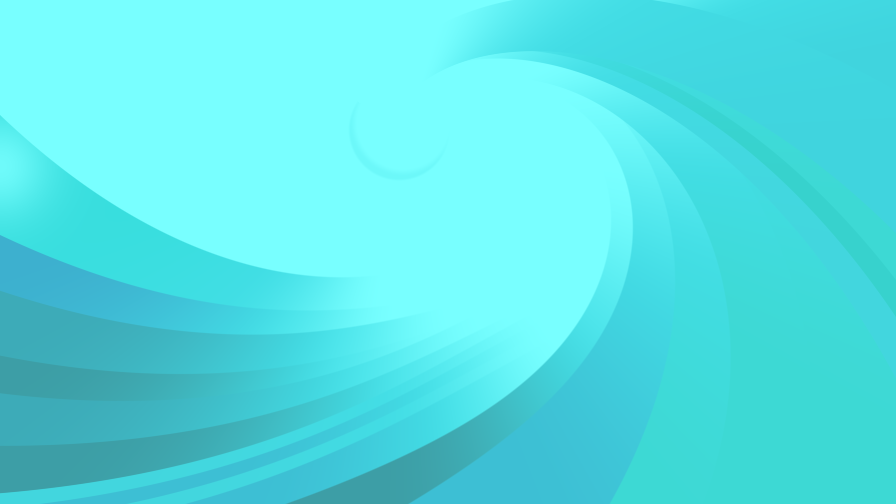
This background is drawn by a Shadertoy shader. Its source:

```glsl
// A bright cyan vortex whose blue and teal ribbons sweep out to the canvas edges.
// Each ribbon starts at a spiral, log(radius) = cubic(angle), and is painted
// over the ones inside it; its colour fades to light along the angle.

const vec2 CENTER = vec2(0.799, 0.718);    // vortex eye, in canvas heights
const vec3 LIGHT = vec3(0.47, 1.0, 1.0);
const vec3 AQUA = vec3(0.26, 0.87, 0.90);
const vec3 TEAL = vec3(0.24, 0.62, 0.65);
const vec3 SLATE = vec3(0.24, 0.67, 0.72);
const vec3 BLUE = vec3(0.24, 0.69, 0.81);
const vec3 SKY = vec3(0.24, 0.75, 0.83);
const vec3 SEA = vec3(0.24, 0.85, 0.83);
const vec3 PALE = vec3(0.26, 0.84, 0.87);
const vec3 HAZE = vec3(0.25, 0.83, 0.87);

const vec4 LEFT_EDGE = vec4(-0.291, -1.073, 0.502, 0.0);  // twin pale ribbons
const vec4 RIGHT_EDGE = vec4(-0.41, 1.28, 0.10, 0.0);     // upper right streaks
const vec2 EYE_RING = vec2(0.792, 0.742);
const float EYE_RADIUS = 0.098;
const vec2 GLOW = vec2(0.0, 0.67);

// Moves a spiral outward by a step in log radius
vec4 shifted(vec4 edge, float amount) {
    return edge + vec4(amount, 0.0, 0.0, 0.0);
}

// Paints all that lies outside a spiral; span = angles of light and deep ends
void ribbon(inout vec3 color, vec2 polar, vec4 edge, vec3 deep, vec2 span) {
    float t = polar.y;
    float spiral = edge.x + t * (edge.y + t * (edge.z + t * edge.w));
    float dist = (log(polar.x) - spiral) * polar.x * 0.75;
    float cover = smoothstep(-0.8, 0.8, dist * iResolution.y);
    float fade = clamp((t - span.x) / (span.y - span.x), 0.0, 1.0);
    vec3 tint = mix(LIGHT, AQUA, smoothstep(0.0, 0.6, fade));
    tint = mix(tint, deep, smoothstep(0.4, 1.0, fade));
    color = mix(color, tint, cover);
}

// Faint crescent curled around the eye
float crescent(vec2 p) {
    float outer = length(p - EYE_RING) - EYE_RADIUS;
    float inner = length(p - EYE_RING - vec2(0.008, 0.014)) - EYE_RADIUS;
    return smoothstep(0.004, -0.002, outer) * smoothstep(-0.008, 0.008, inner);
}

void mainImage(out vec4 fragColor, in vec2 fragCoord) {
    vec2 p = fragCoord / iResolution.y;

    // Clockwise angle, with its seam in the plain upper left
    vec2 offset = (p - CENTER) * vec2(1.0, -1.0);
    float angle = atan(offset.y, offset.x);
    if (angle < -2.4) angle += 6.2831853;
    vec2 polar = vec2(max(length(offset), 0.001), angle);

    vec3 color = LIGHT;
    color = mix(color, AQUA, 0.22 * crescent(p));

    // Left ribbons, from the upper one down
    ribbon(color, polar, vec4(-0.903, -0.773, 0.307, 0.0), vec3(0.22, 0.87, 0.87), vec2(1.7, 2.95));
    vec2 toGlow = p - GLOW;
    color = mix(color, LIGHT, 0.85 * exp(-dot(toGlow, toGlow) / 0.010));
    ribbon(color, polar, vec4(-0.301, -1.195, 0.422, 0.0), BLUE, vec2(1.6, 2.85));
    ribbon(color, polar, vec4(-0.350, -1.117, 0.425, 0.0), SLATE, vec2(1.3, 2.70));
    ribbon(color, polar, vec4(-0.358, -1.039, 0.428, 0.0), TEAL, vec2(1.3, 2.60));
    ribbon(color, polar, vec4(-0.525, -0.877, 0.409, 0.0), SLATE, vec2(1.15, 2.55));
    ribbon(color, polar, vec4(-0.327, -1.054, 0.475, 0.0), TEAL, vec2(1.0, 2.40));

    // Alternating pale and blue ribbons along one spiral
    for (int i = 0; i < 4; i++) {
        float n = float(i);
        bool isPale = i % 2 == 0;
        ribbon(color, polar, shifted(LEFT_EDGE, 0.047 * n), isPale ? PALE : SKY,
               vec2(0.9, (isPale ? 2.3 : 2.15) - 0.06 * n));
    }

    // Lower right ribbons, from the inner one out
    ribbon(color, polar, vec4(-1.0, 0.668, -0.51, 0.19), TEAL, vec2(0.1, 1.65));
    ribbon(color, polar, vec4(-0.9, 0.67, -0.53, 0.215), SKY, vec2(-0.3, 1.25));
    ribbon(color, polar, vec4(-0.76, 0.62, -0.20, 0.12), SEA, vec2(-0.35, 1.0));
    ribbon(color, polar, vec4(-0.72, 1.0, -0.40, 0.12), SEA, vec2(-0.5, 0.6));
    ribbon(color, polar, vec4(-0.47, 0.85, -0.20, 0.10), SEA, vec2(-0.6, 0.6));

    // Upper right streaks and the haze outside them
    ribbon(color, polar, shifted(RIGHT_EDGE, -0.10), PALE, vec2(-1.0, 0.3));
    ribbon(color, polar, RIGHT_EDGE, SEA - 0.025, vec2(-1.1, 0.1));
    ribbon(color, polar, shifted(RIGHT_EDGE, 0.07), SEA, vec2(-1.0, 0.2));
    ribbon(color, polar, vec4(-0.27, 1.45, 0.0, 0.0), HAZE, vec2(-1.3, 0.1));
    ribbon(color, polar, vec4(0.13, 1.42, 0.16, 0.0), HAZE, vec2(-0.65, -0.15));

    fragColor = vec4(color, 1.0);
}
```
